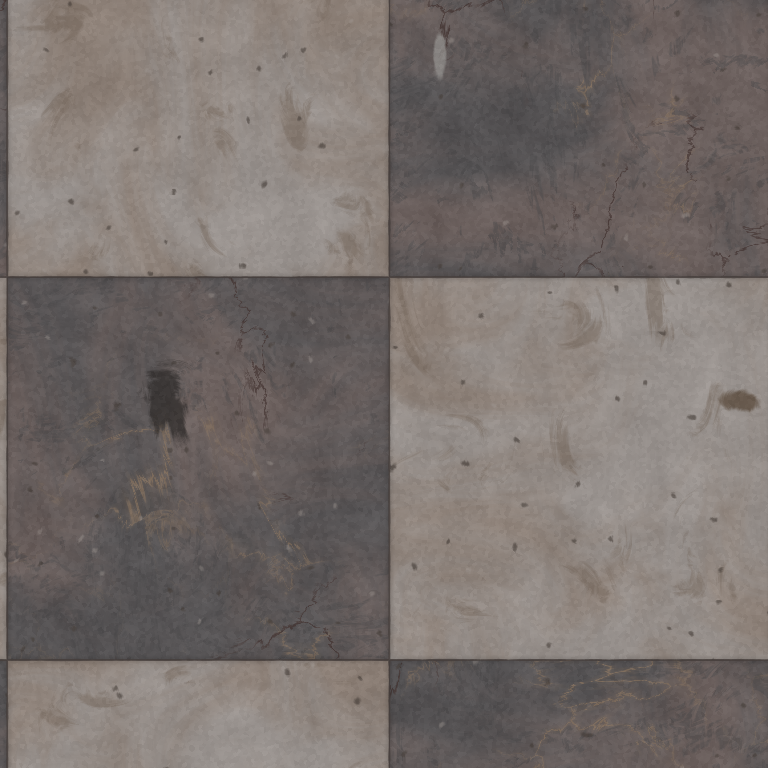
This texture is drawn by a three.js fragment shader. Its source:

```glsl
// Worn marble floor: a two by two checkerboard of pale and dark slabs, slightly offset.
// Folded layered sines give the clouding; cellular noise gives veins, cracks, pits and grain.
// Each slab samples the noise at its own random offset, so no two are alike.

varying vec2 vUv;

vec2 hash2(vec2 p) {
  return fract(sin(vec2(dot(p, vec2(127.1, 311.7)), dot(p, vec2(269.5, 183.3)))) * 43758.5);
}

// x: distance to the nearest point, y: gap to the second nearest, z: random id
vec3 cells(vec2 p) {
  vec2 base = floor(p);
  vec3 near = vec3(9.0, 9.0, 0.0);
  for (int j = -1; j <= 1; j++) {
    for (int i = -1; i <= 1; i++) {
      vec2 c = base + vec2(float(i), float(j));
      float d = distance(p, c + hash2(c));
      if (d < near.x) near = vec3(d, near.x, hash2(c + 31.7).x);
      else near.y = min(near.y, d);
    }
  }
  return vec3(near.x, near.y - near.x, near.z);
}

// Layered sines, rotated and folded at each octave, roughly -0.8 to 0.8
float clouds(vec2 p) {
  float sum = 0.0, amp = 0.5;
  for (int i = 0; i < 8; i++) {
    p = mat2(1.4, 1.1, -1.1, 1.4) * p + 3.7;
    p += 0.7 * sin(p.yx * 1.1);
    sum += amp * sin(p.x) * cos(p.y);
    amp *= 0.62;
  }
  return sum;
}

// Ragged elliptical mark
float blot(vec2 d, float ragged) {
  return 1.0 - smoothstep(0.65, 1.05, length(d) + ragged);
}

vec3 paleStone(vec2 p, float tone) {
  vec3 tan_ = vec3(0.545, 0.495, 0.46);
  vec3 grey = vec3(0.595, 0.57, 0.555);
  vec3 col = mix(tan_, grey, smoothstep(-0.6, 0.5, clouds(p * 6.0) + 0.3 * (tone - 0.5)));
  col += 0.035 * clouds(p * 19.0 + 5.0);
  // Brown blemishes
  float blemish = smoothstep(0.4, 0.75, clouds(p * 15.0 + 40.0));
  return mix(col, vec3(0.45, 0.395, 0.35), 0.5 * blemish);
}

vec3 darkStone(vec2 p, vec2 warp, float veinBias, float tone) {
  vec3 slate = vec3(0.335, 0.325, 0.33);
  vec3 umber = vec3(0.425, 0.38, 0.37);
  vec3 col = mix(slate, umber, smoothstep(-0.55, 0.6, clouds(p * 5.0) + 0.25 * (tone - 0.5)));
  col += 0.03 * clouds(p * 21.0 + 8.0);

  // Soft slate nodules
  vec3 nodule = cells(p * 11.0 + warp * 4.0);
  float spot = (1.0 - smoothstep(0.12, 0.5, nodule.x)) * step(0.55, nodule.z);
  col = mix(col, vec3(0.295, 0.29, 0.295), 0.45 * spot);

  // Fine brushed streaks
  vec2 along = mat2(0.85, 0.53, -0.53, 0.85) * p;
  col += 0.018 * clouds(along * vec2(7.0, 30.0) + 60.0);

  // Ochre veins, with a wide faint halo
  float gap = cells(p * 9.0 + warp * 0.65).y;
  float patchy = smoothstep(-0.1, 0.75, clouds(p * 5.0 + 23.0) + veinBias);
  float vein = 0.6 * (1.0 - smoothstep(0.0, 0.045, gap)) + 0.22 * (1.0 - smoothstep(0.0, 0.2, gap));
  col = mix(col, vec3(0.53, 0.45, 0.375), vein * patchy);

  // Rusty cracks, mostly upright
  float crack = 1.0 - smoothstep(0.004, 0.025, cells(p * vec2(6.0, 2.6) + warp * 0.3 + 12.0).y);
  float broken = smoothstep(0.05, 0.4, clouds(p * 4.0 + 71.0));
  return mix(col, vec3(0.27, 0.21, 0.2), 0.75 * crack * broken);
}

void main() {
  // Slab layout
  vec2 grid = (vUv - vec2(0.0095, 0.1406)) / vec2(0.4975, 0.4985);
  vec2 cell = floor(grid);
  vec2 local = fract(grid);
  vec2 seed = hash2(cell + 4.3);
  vec2 p = vUv + seed * 17.0;
  vec2 warp = vec2(clouds(p * 7.0), clouds(p * 7.0 + 17.0));

  float isPale = mod(cell.x + cell.y, 2.0);
  float veinBias = 0.4 * cos(3.1416 * (local.y - cell.y));
  vec3 col = isPale > 0.5 ? paleStone(p, seed.x) : darkStone(p, warp, veinBias, seed.y);

  // Scattered pits and pale chips
  vec3 mark = cells(p * 30.0 + warp * 0.5);
  float dot_ = 1.0 - smoothstep(0.04, 0.15, mark.x);
  col = mix(col, vec3(0.27, 0.24, 0.22), 0.6 * dot_ * step(0.87, mark.z));
  col = mix(col, vec3(0.62, 0.59, 0.57), 0.4 * dot_ * step(mark.z, 0.06));

  // Larger stains and one chipped patch
  float ragged = 0.75 * clouds(vUv * 22.0);
  col = mix(col, vec3(0.2, 0.185, 0.18), 0.8 * blot((vUv - vec2(0.21, 0.467)) / vec2(0.037, 0.045), ragged));
  col = mix(col, vec3(0.36, 0.3, 0.245), 0.8 * blot((vUv - vec2(0.967, 0.477)) / vec2(0.027, 0.016), ragged * 0.5));
  col = mix(col, vec3(0.58, 0.57, 0.56), 0.75 * blot((vUv - vec2(0.573, 0.929)) / vec2(0.009, 0.034), ragged * 0.4));

  // Mineral grain
  col += 0.035 * (cells(vUv * 190.0).z - 0.5);

  // Thin, uneven joints with soiled edges
  vec2 toEdge = min(local, 1.0 - local) * 0.498;
  float edge = min(toEdge.x, toEdge.y) + 0.0006 * clouds(vUv * 40.0);
  col *= 1.0 - 0.09 * (1.0 - smoothstep(0.001, 0.008, edge));
  col = mix(col, vec3(0.27, 0.24, 0.23), 0.85 * (1.0 - smoothstep(0.0004, 0.0019, edge)));

  gl_FragColor = vec4(col, 1.0);
}
```
